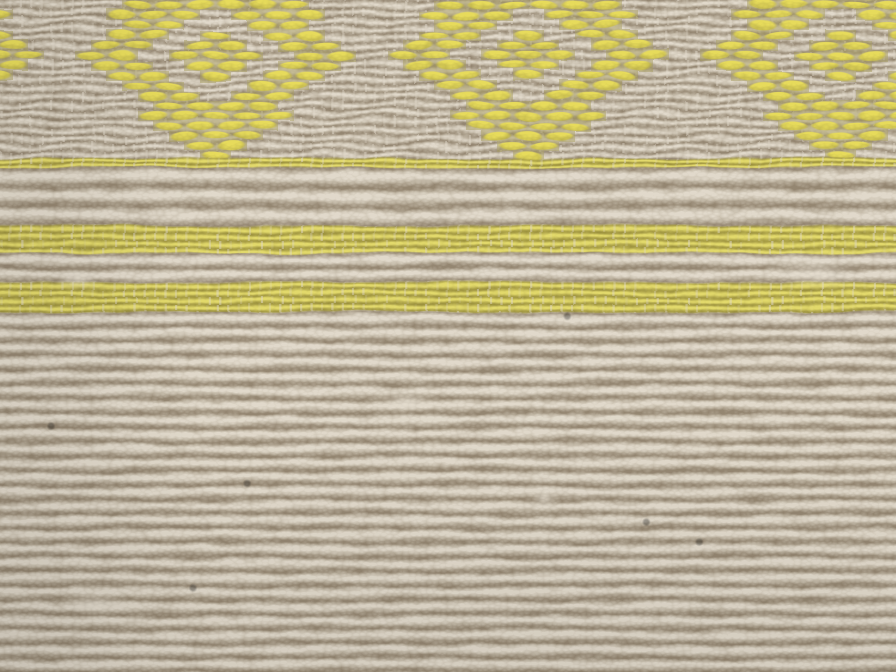
Reproduce this texture procedurally as a WebGL 1 fragment shader.

```glsl
precision highp float;
uniform vec2 u_resolution;

// Lengths are fractions of the canvas height, measured down from the top.
const float PI = 3.14159265;
const vec3 LIGHT = vec3(0.865, 0.835, 0.78);
const vec3 MID = vec3(0.73, 0.69, 0.62);
const vec3 DARK = vec3(0.57, 0.515, 0.435);
const vec3 YELLOW = vec3(0.87, 0.835, 0.41);
const vec3 OLIVE = vec3(0.60, 0.56, 0.24);
const float WEAVE_END = 0.236;
const float CORD_A = 0.250;
const float STRIPE_A = 0.336;
const float CORD_B = 0.377;
const float STRIPE_B = 0.420;
const float CORD_C = 0.465;
const float CORD_PITCH = 0.0214;
const float STRIPE_PITCH = 0.0108;
const float WEAVE_PITCH = 0.0125;
const float WARP_PITCH = 0.0155;
const float DIAMOND_PITCH = 0.465;
const vec2 DIAMOND_CENTRE = vec2(0.321, 0.080);
const vec2 DIAMOND_HALF = vec2(0.212, 0.162);
const vec2 FLOAT_SIZE = vec2(0.0465, 0.015);

vec2 hash2(vec2 p) {
  return fract(sin(vec2(dot(p, vec2(127.1, 311.7)), dot(p, vec2(269.5, 183.3)))) * 4375.85);
}

// Distance to the nearest scattered point.
float cellular(vec2 p) {
  vec2 id = floor(p), f = fract(p);
  float best = 2.0;
  for (int j = -1; j <= 1; j++) {
    for (int i = -1; i <= 1; i++) {
      vec2 o = vec2(float(i), float(j));
      best = min(best, length(o + hash2(id + o) - f));
    }
  }
  return best;
}

// Slow drift of the weft, with a finer term that varies cord thickness.
float drift(vec2 p) {
  return sin(p.x * 7.0 + p.y * 23.0) * 0.5
       + sin(p.x * 17.0 - p.y * 61.0 + 1.3) * 0.35
       + sin(p.x * 39.0 + p.y * 97.0) * 0.2
       + sin(p.x * 23.0 - p.y * 213.0) * 0.35
       + sin(p.x * 61.0 + p.y * 171.0 + 2.0) * 0.22;
}

float band(float t, float a, float b) {
  float s = 0.0022;
  return smoothstep(a - s, a + s, t) * (1.0 - smoothstep(b - s, b + s, t));
}

float slub(vec2 p, vec2 c, vec2 size) {
  vec2 d = (p - c) / size;
  return exp(-dot(d, d));
}

vec3 woolTone(float v) {
  vec3 c = mix(DARK, MID, clamp(v * 2.0, 0.0, 1.0));
  return mix(c, LIGHT, clamp(v * 2.0 - 1.0, 0.0, 1.0));
}

// Thin vertical threads that surface here and there.
float warpThread(float x, float row) {
  float u = x / WARP_PITCH + 0.15 * sin(row * 2.3);
  float line = smoothstep(0.55, 1.0, cos(2.0 * PI * u));
  return line * hash2(vec2(floor(u + 0.5), row)).x;
}

// Thick fuzzy cord, lit from above; row runs 0 to 1 over each cord.
vec3 cord(float row, float fuzz) {
  float h = 0.5 - 0.5 * cos(2.0 * PI * pow(fract(row), 0.82));
  return woolTone(0.06 + 0.9 * h + fuzz * 0.6);
}

vec3 stripe(vec2 p, float row, float fuzz) {
  float h = 0.5 - 0.5 * cos(2.0 * PI * fract(row));
  vec3 c = mix(OLIVE, YELLOW, clamp(0.12 + 0.85 * h + 0.5 * fuzz, 0.0, 1.0));
  return mix(c, LIGHT, 0.5 * warpThread(p.x, floor(row)));
}

// Pale ground cloth with yellow floats in brick rows.
vec3 diamonds(vec2 p, float fuzz) {
  float row = (p.y + 0.0022 * sin(p.x * 48.0 + p.y * 70.0)) / WEAVE_PITCH;
  float h = 0.5 - 0.5 * cos(2.0 * PI * fract(row));
  vec3 c = woolTone(0.12 + 0.72 * h + fuzz * 0.7);
  c = mix(c, LIGHT, 0.5 * warpThread(p.x, floor(row)));

  float dx = mod(p.x - DIAMOND_CENTRE.x + 0.5 * DIAMOND_PITCH, DIAMOND_PITCH) - 0.5 * DIAMOND_PITCH;
  vec2 g = vec2(dx, p.y) / FLOAT_SIZE;
  float shift = 0.5 * mod(floor(g.y), 2.0);
  g.x += shift;
  vec2 centre = (floor(g) + 0.5 - vec2(shift, 0.0)) * FLOAT_SIZE;
  float d = abs(centre.x) / DIAMOND_HALF.x + abs(centre.y - DIAMOND_CENTRE.y) / DIAMOND_HALF.y;
  float inside = step(d, 1.02) * step(0.47, d) + step(d, 0.26);

  vec2 l = fract(g) * 2.0 - 1.0;
  l.y += 0.18 * l.x * sin(centre.x * 91.0 + centre.y * 430.0);
  float lens = 1.0 - smoothstep(0.45, 1.0, l.x * l.x + l.y * l.y * 1.1);
  float lit = 0.85 - 0.35 * l.y - 0.3 * l.x * l.x + fuzz * 0.5;
  vec3 thread = mix(OLIVE, YELLOW * vec3(1.02, 1.01, 0.85), clamp(lit, 0.0, 1.0));
  c = mix(c, mix(OLIVE, MID, 0.35), inside * 0.5);
  return mix(c, thread, inside * lens);
}

void main() {
  vec2 p = gl_FragCoord.xy / u_resolution.y;
  p.y = 1.0 - p.y;
  float fine = 0.5 - cellular(p * vec2(110.0, 190.0));
  float coarse = 0.5 - cellular(p * vec2(24.0, 60.0) + 7.0);
  float fuzz = 0.55 * fine + 0.4 * coarse;
  vec2 q = p;
  q.y += 0.0022 * drift(p) + 0.0018 * coarse;

  float lump = slub(p, vec2(1.215, 0.407), vec2(0.045, 0.013))
             + slub(p, vec2(0.115, 0.414), vec2(0.022, 0.010))
             + slub(p, vec2(0.140, 0.898), vec2(0.030, 0.009))
             + slub(p, vec2(0.605, 0.597), vec2(0.028, 0.010))
             + slub(p, vec2(0.810, 0.741), vec2(0.014, 0.010));

  // Bands from top to bottom.
  vec3 col = diamonds(q, fuzz);
  col = mix(col, stripe(q, (q.y - WEAVE_END) / 0.0075, fuzz), band(q.y, WEAVE_END, CORD_A));
  col = mix(col, cord((q.y - CORD_A) * 3.0 / (STRIPE_A - CORD_A), fuzz), band(q.y, CORD_A, STRIPE_A));
  col = mix(col, stripe(q, (q.y - STRIPE_A) / STRIPE_PITCH, fuzz), band(q.y, STRIPE_A, CORD_B));
  col = mix(col, cord((q.y - CORD_B) * 2.0 / (STRIPE_B - CORD_B), fuzz), band(q.y, CORD_B, STRIPE_B));
  col = mix(col, stripe(q, (q.y - STRIPE_B) / STRIPE_PITCH, fuzz), band(q.y, STRIPE_B, CORD_C));
  col = mix(col, cord((q.y - CORD_C) / CORD_PITCH, fuzz), band(q.y, CORD_C, 2.0));
  col = mix(col, LIGHT * (0.97 + 0.15 * fuzz), 0.7 * clamp(lump, 0.0, 1.0));

  // Rare small flecks, then the soft fall-off of daylight.
  float fleck = 1.0 - smoothstep(0.008, 0.022, cellular(p * 3.0 + 3.0));
  col *= 1.0 - 0.3 * fleck * step(CORD_C, p.y);
  col *= 1.02 - 0.06 * smoothstep(0.55, 1.1, p.y) - 0.05 * smoothstep(0.35, 0.0, p.x);
  gl_FragColor = vec4(col, 1.0);
}
```
